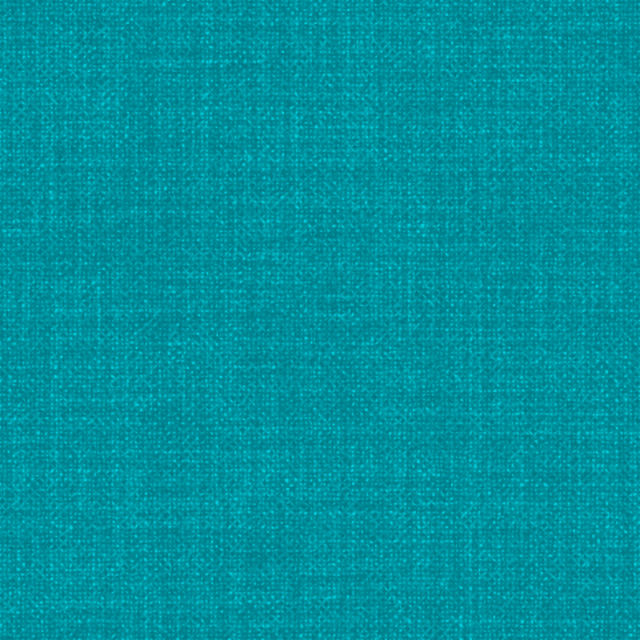
Reproduce this texture procedurally as a Shadertoy shader.

```glsl
// Fine teal woven cloth: warp and weft ripples form bright dots at crossings.
// Wobble, slanted ripples and grain link the dots into hooks and crosses,
// long streaks vary single threads, and a skewed tone curve gives the colour.

const float PI = 3.14159;
const float THREADS = 136.0;
const vec3 CLOTH = vec3(0.0, 0.56, 0.609);
const vec3 TONE_SLOPE = vec3(0.0, 0.054, 0.055);
const vec3 TONE_CURVE = vec3(0.0, 0.008, 0.008);

float hash(vec2 cell, float seed) {
    vec3 q = fract(vec3(cell.xyx) * 0.1031 + seed * 0.137);
    q += dot(q, q.yzx + 33.33);
    return fract((q.x + q.y) * q.z);
}

// Smooth value noise from -1 to 1.
float noise(vec2 p, float seed) {
    vec2 cell = floor(p);
    vec2 f = fract(p);
    f = f * f * (3.0 - 2.0 * f);
    float low = mix(hash(cell, seed), hash(cell + vec2(1, 0), seed), f.x);
    float high = mix(hash(cell + vec2(0, 1), seed), hash(cell + vec2(1, 1), seed), f.x);
    return 2.0 * mix(low, high, f.y) - 1.0;
}

// Brightness along threads, contrasted with the next thread; p.x crosses them.
float streaks(vec2 p, float seed) {
    vec2 along = p * vec2(1.0, 0.055);
    float single = noise(along, seed) - 0.5 * noise(along + vec2(1, 0), seed);
    float band = noise(p * vec2(0.3, 0.03), seed + 1.0);
    return single + 0.22 * band;
}

// Ripples of both thread directions, strongest where they cross.
float weave(vec2 p, float strength) {
    vec2 wave = cos(2.0 * PI * p);
    return strength * (0.58 * (wave.x + wave.y) + 0.45 * wave.x * wave.y);
}

// Slanted ripples that come and go, joining neighbouring crossings.
float slantedLinks(vec2 p) {
    float rising = cos(PI * (p.x - p.y)) * noise(p * 0.45, 11.0);
    float falling = cos(PI * (p.x + p.y)) * noise(p * 0.45, 12.0);
    return rising + falling;
}

// Short irregular fibres about half a thread wide.
float grain(vec2 p) {
    vec2 diagonal = vec2(p.x + p.y, p.x - p.y) * 0.7071;
    return noise(p * 1.8, 3.0) + noise(diagonal * 1.75, 4.0);
}

vec3 clothColour(float relief) {
    float z = clamp(relief, -2.5, 3.0);
    return CLOTH + TONE_SLOPE * z + TONE_CURVE * z * z;
}

void mainImage(out vec4 fragColor, in vec2 fragCoord) {
    vec2 uv = fragCoord / iResolution.xy;
    vec2 p = uv * THREADS;

    // Thread relief
    vec2 wobble = vec2(noise(p * 0.85, 1.0), noise(p * 0.85, 2.0));
    vec2 bent = p + 0.25 * wobble;
    float strength = 1.0 + 0.35 * noise(p * 0.6, 5.0);
    float relief = weave(bent, strength);
    relief += 0.95 * slantedLinks(bent) + 0.75 * grain(p);

    // Uneven yarn and faint broad patches
    relief += 0.55 * (streaks(p, 6.0) + streaks(p.yx, 8.0));
    relief += 0.1 * noise(uv * 7.0, 10.0);

    fragColor = vec4(clothColour(relief), 1.0);
}
```
